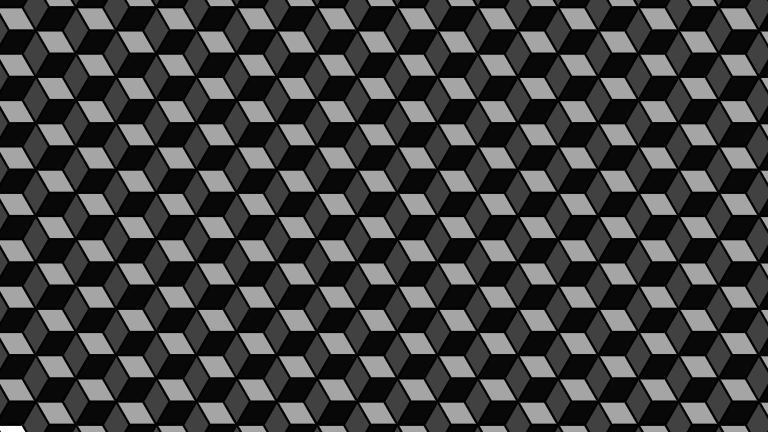
Give the GLSL for this pattern, as a WebGL 2 fragment shader.

```glsl
#version 300 es
precision highp float;
// Tumbling blocks: hexagons split into black, grey and light rhombs by dark seams.

#define SIDE 0.062                     // rhomb side, in canvas heights
#define SEAM 0.084                     // seam width, in rhomb sides
#define SEAM_COLOR vec3(0.004)
#define BLACK_FACE vec3(0.031)
#define GREY_FACE vec3(0.253)
#define LIGHT_FACE vec3(0.647)
#define ACCENT_FACE vec3(1.0)
#define ACCENT_STEP vec2(-9.0, -9.0)   // half-period steps to the one white face

uniform vec2 u_resolution;
out vec4 outColor;

const float SIN60 = 0.8660254;
const vec2 HALF_PERIOD = vec2(1.5, SIN60);

// Offset from the nearest point of a rectangular lattice.
vec2 wrapCell(vec2 p) {
    vec2 period = 2.0 * HALF_PERIOD;
    return p - period * floor(p / period + 0.5);
}

// Offset from the centre of the enclosing flat-topped hexagon.
vec2 hexOffset(vec2 p) {
    vec2 a = wrapCell(p);
    vec2 b = wrapCell(p - HALF_PERIOD);
    return dot(a, a) < dot(b, b) ? a : b;
}

void main() {
    // Rhomb sides measured from the canvas centre
    vec2 p = (gl_FragCoord.xy - 0.5 * u_resolution) / (u_resolution.y * SIDE);
    float pixel = 1.0 / (u_resolution.y * SIDE);
    vec2 q = hexOffset(p);
    vec2 center = p - q;

    // Choose the face whose axis is closest to the offset direction
    vec2 axis = vec2(1.0, 0.0);
    vec3 face = GREY_FACE;
    vec2 blackAxis = vec2(-0.5, SIN60);
    vec2 lightAxis = vec2(-0.5, -SIN60);
    if (dot(q, blackAxis) > dot(q, axis)) {
        axis = blackAxis;
        face = BLACK_FACE;
    }
    if (dot(q, lightAxis) > dot(q, axis)) {
        axis = lightAxis;
        bool accented = distance(center, ACCENT_STEP * HALF_PERIOD) < 0.5;
        face = accented ? ACCENT_FACE : LIGHT_FACE;
    }

    // Distance inward from the rhomb's four edges
    float along = dot(q, axis);
    float across = abs(q.x * axis.y - q.y * axis.x);
    float inside = (0.5 - abs(along - 0.5)) * SIN60 - 0.5 * across;

    // Seam with a one-pixel smooth edge
    float coverage = clamp((inside - 0.5 * SEAM) / pixel + 0.5, 0.0, 1.0);
    outColor = vec4(mix(SEAM_COLOR, face, coverage), 1.0);
}
```
